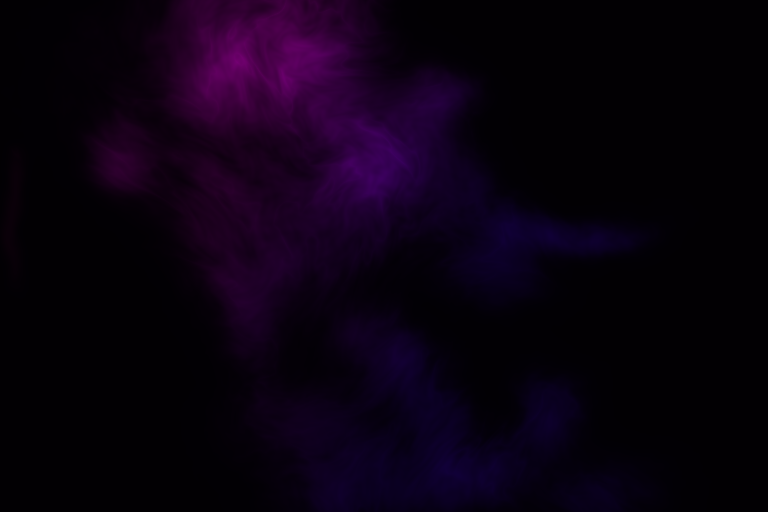
This background is drawn by a Shadertoy shader. Its source:

```glsl
const vec3 NIGHT = vec3(0.006, 0.0, 0.013);
const vec3 MAGENTA = vec3(1.03, 0.0, 1.0);
const vec3 VIOLET = vec3(0.66, 0.0, 1.0);
const vec3 INDIGO = vec3(0.29, 0.0, 1.0);

mat2 rotation(float angle) {
    float c = cos(angle), s = sin(angle);
    return mat2(c, s, -s, c);
}

// Soft elliptical cloud, turned counterclockwise by angle
float puff(vec2 p, vec2 center, vec2 radius, float angle) {
    vec2 q = rotation(-angle) * (p - center) / radius;
    return exp(-dot(q, q));
}

// Bends space in ever finer swirls
vec2 swirl(vec2 p, float strength, float frequency) {
    mat2 turn = rotation(1.1);
    for (int i = 0; i < 6; i++) {
        p += strength * sin(frequency * p.yx + vec2(1.3, 4.1) * float(i + 1));
        p = turn * p;
        strength *= 0.58;
        frequency *= 1.75;
    }
    return rotation(-6.6) * p;
}

// Layered sines, roughly -1 to 1
float layeredSines(vec2 p, float frequency) {
    float sum = 0.0, weight = 0.5;
    mat2 turn = rotation(0.8);
    for (int i = 0; i < 6; i++) {
        vec2 wave = sin(frequency * p + 1.7 * float(i) + 0.9 * sin(frequency * 0.6 * p.yx));
        sum += weight * wave.x * wave.y;
        p = turn * p;
        frequency *= 1.8;
        weight *= 0.68;
    }
    return sum;
}

// Thin bright threads along the zero lines of the sines
float filaments(vec2 p, float frequency) {
    return exp(-7.0 * abs(layeredSines(p, frequency)));
}

float upperPlume(vec2 p) {
    float d = 0.27 * puff(p, vec2(0.55, 0.94), vec2(0.18, 0.17), -0.5);
    d += 0.10 * puff(p, vec2(0.43, 0.87), vec2(0.07, 0.10), 0.0);
    d += 0.13 * puff(p, vec2(0.65, 0.78), vec2(0.17, 0.10), -0.7);
    d += 0.20 * puff(p, vec2(0.75, 0.68), vec2(0.13, 0.07), 0.25);
    d += 0.17 * puff(p, vec2(0.88, 0.80), vec2(0.07, 0.055), 0.5);
    d += 0.16 * puff(p, vec2(0.70, 0.55), vec2(0.19, 0.11), 0.2);
    d += 0.11 * puff(p, vec2(0.45, 0.60), vec2(0.12, 0.17), 0.0);
    d += 0.10 * puff(p, vec2(0.25, 0.71), vec2(0.06, 0.08), 0.2);
    d += 0.04 * puff(p, vec2(0.25, 0.86), vec2(0.17, 0.18), 0.0);
    d += 0.07 * puff(p, vec2(0.48, 0.38), vec2(0.07, 0.15), 0.2);
    return d * (1.0 - 0.8 * puff(p, vec2(0.83, 0.96), vec2(0.10, 0.07), -0.7));
}

float rightArm(vec2 p) {
    float d = 0.15 * puff(p, vec2(1.13, 0.555), vec2(0.13, 0.04), 0.05);
    d += 0.09 * puff(p, vec2(0.98, 0.60), vec2(0.14, 0.055), -0.3);
    return d + 0.08 * puff(p, vec2(0.97, 0.47), vec2(0.10, 0.08), 0.3);
}

float lowerPlume(vec2 p) {
    float d = 0.09 * puff(p, vec2(0.75, 0.33), vec2(0.11, 0.06), -0.3);
    d += 0.14 * puff(p, vec2(0.81, 0.21), vec2(0.15, 0.065), -0.8);
    d += 0.17 * puff(p, vec2(0.93, 0.09), vec2(0.13, 0.08), 0.4);
    d += 0.11 * puff(p, vec2(1.07, 0.22), vec2(0.09, 0.07), -0.5);
    d += 0.12 * puff(p, vec2(0.70, 0.03), vec2(0.13, 0.09), 0.0);
    d += 0.08 * puff(p, vec2(1.20, 0.04), vec2(0.13, 0.08), 0.0);
    return d + 0.06 * puff(p, vec2(0.60, 0.17), vec2(0.15, 0.13), 0.0);
}

// Magenta at the upper left, through violet, to indigo at the lower right
vec3 smokeTint(vec2 p) {
    float along = p.x + 0.5 * (1.0 - p.y);
    vec3 tint = mix(MAGENTA, VIOLET, smoothstep(0.55, 0.94, along));
    return mix(tint, INDIGO, smoothstep(0.86, 1.25, along));
}

// Faint curl at the left edge
float edgeWisp(vec2 p) {
    float curve = 0.025 + 0.9 * (p.y - 0.5) * (p.y - 0.5);
    float band = exp(-pow((p.x - curve) / 0.018, 2.0));
    return band * smoothstep(0.40, 0.52, p.y) * smoothstep(0.70, 0.62, p.y);
}

void mainImage(out vec4 fragColor, in vec2 fragCoord) {
    vec2 p = fragCoord / iResolution.y;
    p.x += 0.75 - 0.5 * iResolution.x / iResolution.y;

    // Shape of the clouds, then the grain inside them
    vec2 bent = swirl(p, 0.018, 9.0);
    vec2 curled = swirl(p, 0.045, 7.0);
    float density = upperPlume(bent) + rightArm(bent) + lowerPlume(bent);
    float billow = layeredSines(curled, 11.0);
    float thread = filaments(curled + 0.3, 8.0);
    density *= clamp(0.88 + 0.55 * billow + 0.22 * thread, 0.15, 1.6);

    // Thin smoke fades into the dark
    density *= smoothstep(-0.02, 0.10, density);

    vec3 color = NIGHT + smokeTint(p) * density;
    color += vec3(0.055, 0.0, 0.035) * edgeWisp(bent) * (0.6 + 0.6 * thread);
    fragColor = vec4(color, 1.0);
}
```
